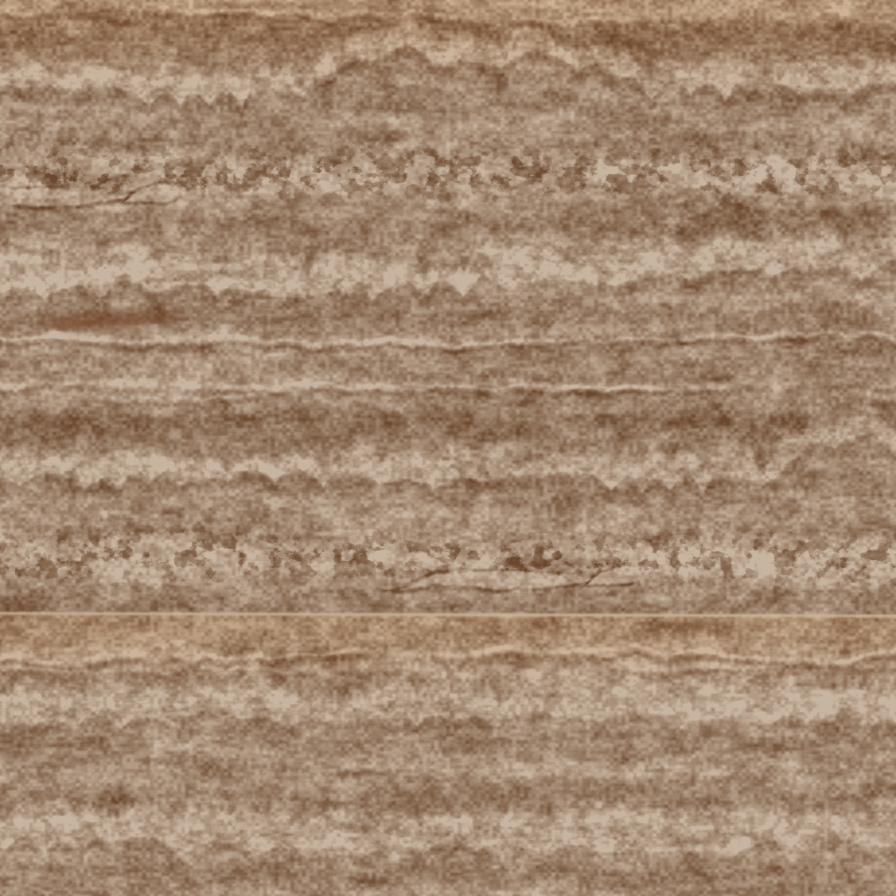
Give the GLSL for this texture, as a three.js fragment shader.

```glsl
// Two slabs of vein-cut travertine that meet at a thin pale joint.
// Horizontal strata come from stretched noise; scalloped crusts, fine veins and
// lens-shaped pockets are laid on a tone that is then mapped from brown to cream.

#define DARK vec3(0.475, 0.345, 0.245)
#define CREAM vec3(0.765, 0.685, 0.605)
#define RUST vec3(0.46, 0.28, 0.17)
#define JOINT_COLOR vec3(0.79, 0.70, 0.61)
#define JOINT_Y 0.314
#define REPEAT vec2(0.515, -0.43)
#define BASE_TONE 0.58
#define STRATA 0.50
#define WISPS 0.50
#define MOTTLE 0.75
#define GRAIN 0.50

varying vec2 vUv;

float hash(vec2 p) {
  vec3 q = fract(vec3(p.xyx) * 0.1031);
  q += dot(q, q.yzx + 33.33);
  return fract((q.x + q.y) * q.z);
}

float noise(vec2 p) {
  vec2 i = floor(p), f = fract(p);
  f = f * f * (3.0 - 2.0 * f);
  return mix(mix(hash(i), hash(i + vec2(1.0, 0.0)), f.x),
             mix(hash(i + vec2(0.0, 1.0)), hash(i + vec2(1.0)), f.x), f.y);
}

float fbm(vec2 p) {
  float sum = 0.0, amp = 0.533;
  for (int i = 0; i < 4; i++) {
    sum += amp * noise(p);
    p = p * 2.03 + 17.7;
    amp *= 0.5;
  }
  return sum;
}

float bell(float x, float center, float width) {
  float d = (x - center) / width;
  return exp(-d * d);
}

// Uneven row of arches with a jagged edge, 0 to about 1.4
float scallop(float x, float seed) {
  float u = x * 15.0 + 2.5 * noise(vec2(x * 7.0, seed));
  float f = 2.0 * fract(u) - 1.0;
  float arch = (1.0 - f * f) * (0.25 + 0.75 * hash(vec2(floor(u), seed)));
  return arch + 0.7 * (fbm(vec2(x * 48.0, seed + 9.0)) - 0.2);
}

// Pale crust: crisp scalloped foot, spiky top, dark line beneath
float crust(vec2 p, float y, float height, float seed, float fleck) {
  float d = p.y - y - 0.019 * scallop(p.x, seed) - 0.006 * (fbm(p * 95.0) - 0.5);
  float spikes = noise(vec2(p.x * 75.0, p.y * 16.0 + seed)) + noise(vec2(p.x * 160.0, p.y * 40.0));
  float top = height * (0.2 + 0.45 * spikes + 0.5 * noise(vec2(p.x * 14.0, seed)));
  float body = smoothstep(-0.003, 0.003, d) * (1.0 - smoothstep(0.5 * top, top, d));
  return body * (1.0 - 0.35 * fleck) - 0.45 * bell(d, -0.007, 0.006);
}

// Thin broken pale vein with a dark underside
float vein(vec2 p, float y, float seed) {
  float d = p.y - y - 0.028 * (fbm(vec2(p.x * 5.0, seed)) - 0.5) - 0.007 * scallop(p.x, seed);
  float presence = smoothstep(0.15, 0.65, noise(vec2(p.x * 9.0, seed + 4.0)));
  float width = 0.002 + 0.0035 * noise(vec2(p.x * 25.0, seed + 7.0));
  return (0.25 + 0.75 * presence) * (bell(d, 0.0, width) - 0.6 * bell(d, -0.007, 0.0035));
}

// Smooth pointed pocket with a broken dark rim
float addLens(float tone, vec2 p, vec2 center, vec2 size) {
  vec2 u = (p - center) / size;
  u.y -= 0.6 * u.x * u.x * u.x + 1.1 * (fbm(p * vec2(28.0, 20.0)) - 0.5);
  float d = abs(u.y) + u.x * u.x - 1.0;
  float rim = smoothstep(0.25, 0.7, noise(p * vec2(45.0, 90.0)));
  tone -= 0.5 * rim * bell(d, 0.25, 0.26);
  return mix(tone, 0.72, 0.9 - 0.9 * smoothstep(-0.25, 0.1, d));
}

float upperSlab(vec2 p, float fleck) {
  float tone = BASE_TONE;
  // The layer sequence occurs twice, shifted
  for (int k = 0; k < 2; k++) {
    vec2 q = p - float(k) * REPEAT;
    float rise = 0.045 * (smoothstep(0.32, 0.43, q.x) - 0.75 * smoothstep(0.62, 0.72, q.x));
    tone -= 0.27 * bell(q.y, 0.95 + 0.4 * rise, 0.022);
    tone += 0.40 * crust(q, 0.882 + rise, 0.034, 1.0, fleck);
    tone += (0.30 - 0.55 * fleck) * bell(q.y, 0.808, 0.026);
    tone -= 0.18 * bell(q.y, 0.757, 0.020);
    float cap = smoothstep(0.045, 0.055, q.x) * (1.0 - smoothstep(0.13, 0.19, q.x));
    tone -= 0.45 * cap * bell(q.y, 0.803, 0.008);
    tone = addLens(tone, q, vec2(0.04, 0.781), vec2(0.105, 0.010));
    tone = addLens(tone, q, vec2(0.175, 0.787), vec2(0.034, 0.010));
  }
  tone += 0.40 * crust(p, 0.665 + 0.022 * smoothstep(0.4, 0.8, p.x), 0.056, 2.0, fleck);
  tone -= 0.16 * bell(p.y, 0.648, 0.012);
  tone += 0.42 * vein(p, 0.618, 3.0) + 0.40 * vein(p, 0.567, 5.0);
  tone += 0.30 * vein(p, 0.554, 6.0) + 0.35 * vein(p, 0.978, 7.0);
  return tone + 0.15 * smoothstep(0.97, 1.0, p.y);
}

float lowerSlab(vec2 p, float fleck) {
  float tone = BASE_TONE + 0.03 + 0.40 * vein(p, 0.268, 11.0) + 0.3 * vein(p, 0.250, 12.0);
  tone += 0.30 * crust(p, 0.190, 0.060, 13.0, fleck) + 0.32 * crust(p, 0.045, 0.055, 14.0, fleck);
  tone -= 0.18 * bell(p.y, 0.175, 0.014) + 0.14 * bell(p.y, 0.105, 0.012);
  return tone - 0.16 * bell(p.y, 0.022, 0.018);
}

void main() {
  // Gently bent layers
  vec2 p = vUv;
  p.y += 0.022 * (fbm(vUv * vec2(5.0, 9.0)) - 0.5);
  float upper = smoothstep(-0.001, 0.001, vUv.y - JOINT_Y);

  // Layers, strata, thin wisps, blotches and fine grain
  float fleck = smoothstep(0.45, 0.65, fbm(vUv * vec2(85.0, 100.0)));
  float tone = mix(lowerSlab(p, fleck), upperSlab(p, fleck), upper);
  tone += STRATA * (fbm(p * vec2(3.5, 42.0)) - 0.5);
  tone += WISPS * (fbm(p * vec2(16.0, 115.0) + 5.0) - 0.5);
  tone += MOTTLE * (fbm(vUv * vec2(52.0, 66.0) + 31.0) - 0.5) - 0.10 * fleck;
  tone += GRAIN * (noise(vUv * vec2(230.0, 250.0)) - 0.5);
  vec3 color = mix(DARK, CREAM, clamp(tone, -0.18, 1.07));

  // Rusty patches and warmer stone near the upper edges
  float patches = smoothstep(0.42, 0.56, fbm(p * vec2(9.0, 40.0))) * (1.0 - smoothstep(0.4, 0.6, p.x));
  color = mix(color, RUST, 0.65 * patches * bell(p.y, 0.639, 0.010));
  float warmth = smoothstep(0.88, 1.0, vUv.y) + (1.0 - upper) * smoothstep(0.22, 0.31, vUv.y);
  color *= mix(vec3(1.0), vec3(1.03, 0.99, 0.93), warmth);

  // Joint
  float joint = bell(vUv.y, JOINT_Y + 0.003 * (0.5 - vUv.x), 0.0022);
  color = mix(color, JOINT_COLOR, 0.8 * joint);
  gl_FragColor = vec4(color, 1.0);
}
```
